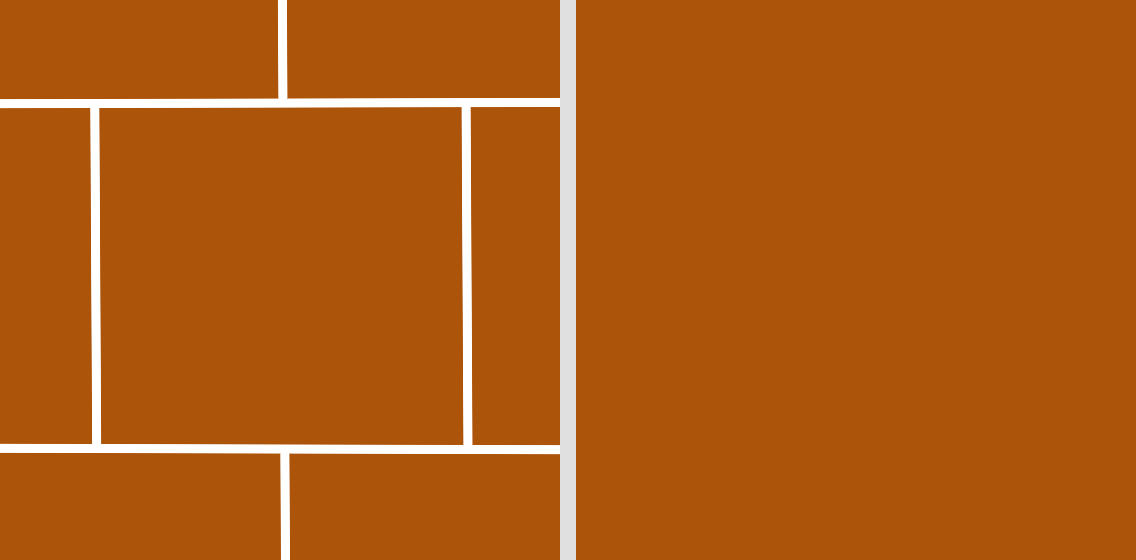
Left, the full canvas; right, a detail of the centre.
Write a Shadertoy shader that draws this pattern.

```glsl
// Large brown blocks in a running bond, parted by thin white joints.
// Courses fan out slightly to the right and the upright joints lean;
// the joints are distances to the nearest bed and upright line.

// Distance, in periods, to the nearest whole number
float distanceToLine(float t) {
    return abs(fract(t + 0.5) - 0.5);
}

void mainImage(out vec4 fragColor, in vec2 fragCoord) {
    vec2 uv = fragCoord / iResolution.xy;
    float pixel = 1.0 / min(iResolution.x, iResolution.y);

    // Courses: height grows a little from left to right
    float courseHeight = 0.6153 + 0.0049 * uv.x;
    float course = (uv.y - 0.1995 + 0.0026 * uv.x) / courseHeight;
    float bedDistance = distanceToLine(course) * courseHeight;

    // Uprights: every other course is staggered, all lean to the left
    float blockWidth = 0.663;
    float stagger = 0.336 * mod(floor(course), 2.0);
    float lean = 0.0055 * (uv.y - 0.5);
    float uprightDistance = distanceToLine((uv.x - 0.171 - stagger + lean) / blockWidth) * blockWidth;

    // Joint mask with a one-pixel smooth edge
    float edge = min(bedDistance, uprightDistance) - 0.0081;
    float joint = 1.0 - smoothstep(-0.5 * pixel, 0.5 * pixel, edge);

    vec3 blockColor = vec3(0.68, 0.33, 0.045);
    vec3 jointColor = vec3(1.0);
    fragColor = vec4(mix(blockColor, jointColor, joint), 1.0);
}
```
